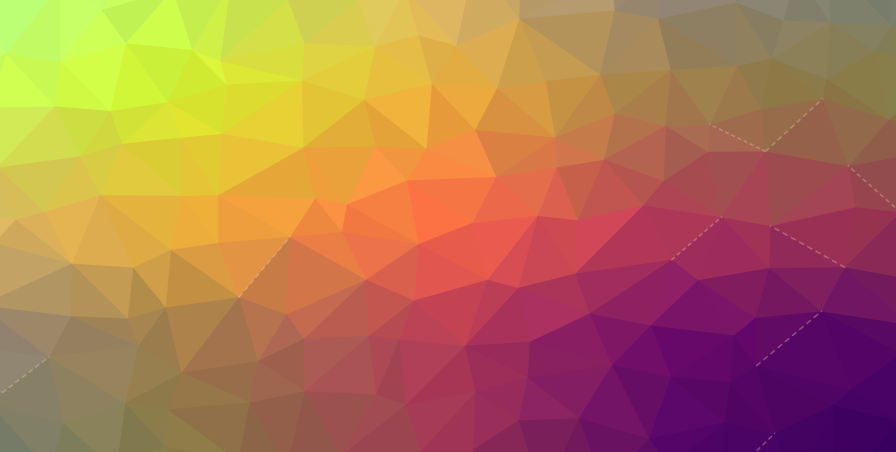
A WebGL 2 fragment shader for this background:

```glsl
#version 300 es
precision highp float;
// Low-poly background: a jittered grid of points is split into triangles,
// each filled flat with the mean of one colour ramp read along x and along y.
// Triangles are blended by edge coverage, and a few edges get a pale dashed seam.

#define CELL vec2(0.132, 0.114)   // grid spacing, in canvas heights
#define ORIGIN vec2(0.0, -0.021)  // grid offset
#define JITTER 0.36               // point displacement, in cells
#define LIFT 0.085                // rise of the rows towards the right
#define SHADE 0.035               // brightness variation between triangles
#define SEAM_CHANCE 0.07          // share of cells with a pale seam
#define SEAM_ALPHA 0.4
#define DASHES 9.0                // dashes along each seam

uniform vec2 u_resolution;
out vec4 fragColor;

const vec3 LIME   = vec3(0.73, 1.00, 0.48);
const vec3 YELLOW = vec3(0.84, 0.96, 0.17);
const vec3 CORAL  = vec3(1.00, 0.41, 0.28);
const vec3 PLUM   = vec3(0.42, 0.04, 0.42);
const vec3 INDIGO = vec3(0.22, 0.00, 0.37);

float hash(vec2 p) {
    return fract(sin(dot(p, vec2(127.1, 311.7))) * 43758.5453);
}

float linearStep(float a, float b, float t) {
    return clamp((t - a) / (b - a), 0.0, 1.0);
}

vec3 ramp(float t) {
    vec3 c = mix(LIME, YELLOW, linearStep(0.0, 0.2, t));
    c = mix(c, CORAL, linearStep(0.2, 0.5, t));
    c = mix(c, PLUM, linearStep(0.5, 0.75, t));
    return mix(c, INDIGO, linearStep(0.75, 1.0, t));
}

float aspect() {
    return u_resolution.x / u_resolution.y;
}

float rowLift(float x) {
    return LIFT * smoothstep(0.2, 0.8, x / aspect());
}

// Position of a grid point, in canvas heights
vec2 gridPoint(vec2 id) {
    vec2 offset = vec2(hash(id), hash(id + 57.3)) * 2.0 - 1.0;
    vec2 p = ORIGIN + (id + JITTER * offset) * CELL;
    return p + vec2(0.0, rowLift(p.x));
}

float angleAt(vec2 v, vec2 a, vec2 b) {
    return acos(clamp(dot(normalize(a - v), normalize(b - v)), -1.0, 1.0));
}

// Signed distance to the line a-b, negative on the left side
float edgeDistance(vec2 p, vec2 a, vec2 b) {
    vec2 e = normalize(b - a);
    return dot(p - a, vec2(e.y, -e.x));
}

float segmentDistance(vec2 p, vec2 a, vec2 b, out float along) {
    vec2 e = b - a;
    along = clamp(dot(p - a, e) / dot(e, e), 0.0, 1.0);
    return length(p - a - e * along);
}

// Adds one counter-clockwise triangle: rgb weighted by coverage, coverage in w
void addTriangle(inout vec4 sum, vec2 p, vec2 a, vec2 b, vec2 c, float pixel) {
    float d = max(edgeDistance(p, a, b),
                  max(edgeDistance(p, b, c), edgeDistance(p, c, a)));
    float cover = clamp(0.5 - d / pixel, 0.0, 1.0);
    vec2 center = (a + b + c) / 3.0;
    vec3 color = 0.5 * (ramp(center.x / aspect()) + ramp(1.0 - center.y));
    color *= 1.0 + SHADE * (2.0 * hash(floor(center * 400.0)) - 1.0);
    sum += vec4(color, 1.0) * cover;
}

void main() {
    vec2 p = gl_FragCoord.xy / u_resolution.y;
    float pixel = 1.0 / u_resolution.y;
    vec2 home = floor((p - vec2(0.0, rowLift(p.x)) - ORIGIN) / CELL);
    vec4 sum = vec4(0.0);
    float seam = 0.0;

    for (int y = -1; y <= 1; y++) {
        for (int x = -1; x <= 1; x++) {
            vec2 id = home + vec2(x, y);
            vec2 a = gridPoint(id);
            vec2 b = gridPoint(id + vec2(1.0, 0.0));
            vec2 c = gridPoint(id + vec2(1.0, 1.0));
            vec2 d = gridPoint(id + vec2(0.0, 1.0));

            // Delaunay rule: cut between the corners with the wider angles
            bool cutBD = angleAt(b, a, c) + angleAt(d, c, a)
                       > angleAt(a, d, b) + angleAt(c, b, d);
            vec2 s = cutBD ? b : a, t = cutBD ? d : c;
            addTriangle(sum, p, s, cutBD ? c : b, t, pixel);
            addTriangle(sum, p, t, cutBD ? a : d, s, pixel);

            // Pale dashed seam on a few of the cuts
            float along;
            float dist = segmentDistance(p, s, t, along);
            float dash = smoothstep(-0.7, 0.1, sin(along * DASHES * 6.283));
            float line = clamp(1.0 - dist / max(pixel, 0.003), 0.0, 1.0);
            seam = max(seam, line * dash * step(hash(id + 91.7), SEAM_CHANCE));
        }
    }
    vec3 color = sum.rgb / max(sum.w, 0.001);
    fragColor = vec4(mix(color, vec3(0.95, 0.8, 0.7), seam * SEAM_ALPHA), 1.0);
}
```
